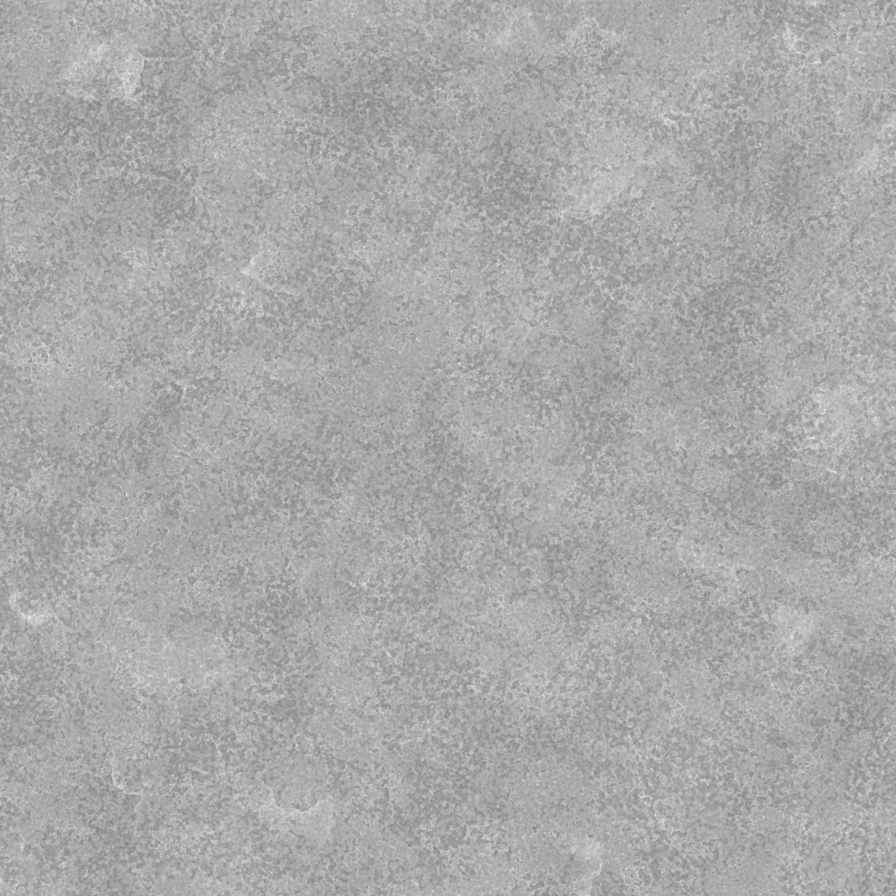
Write a Shadertoy shader that draws this texture.

```glsl
const float BASE_GREY = 0.668;
const float CLOUD_SCALE = 6.0;
const float CLOUD_STRENGTH = 0.045;
const float COVER_SCALE = 8.0;
const float COVER_DETAIL_SCALE = 34.0;
const float COVER_BIAS = -0.03;
const float COVER_LIMIT = 0.20;
const float PIT_SCALE = 138.0;
const float PIT_DEPTH = 0.060;
const float RIM_WIDTH = 0.10;
const float RIM_LIGHT = 0.072;
const float CRATER_SCALE = 31.0;
const float CRATER_LIGHT = 0.065;
const float FLECK_SCALE = 150.0;
const float FLECK_LIGHT = 0.06;
const float WISP_SCALE = 3.2;
const float WISP_LIGHT = 0.12;
const float GRAIN_SCALE = 241.0;
const float GRAIN_STRENGTH = 0.085;

// Integer hash giving a unit gradient for each lattice cell
vec2 cellGradient(vec2 cell) {
    uvec2 q = uvec2(ivec2(cell) + 32768);
    uint h = q.x * 1597334677u ^ q.y * 3812015801u;
    h = (h ^ (h >> 16)) * 2246822519u;
    h = (h ^ (h >> 13)) * 3266489917u;
    h ^= h >> 16;
    float angle = float(h & 65535u) * 6.2831853 / 65536.0;
    return vec2(cos(angle), sin(angle));
}

float gradientNoise(vec2 p) {
    vec2 cell = floor(p);
    vec2 f = p - cell;
    vec2 u = f * f * f * (f * (f * 6.0 - 15.0) + 10.0);
    vec2 e = vec2(1.0, 0.0);
    float a = dot(cellGradient(cell), f);
    float b = dot(cellGradient(cell + e.xy), f - e.xy);
    float c = dot(cellGradient(cell + e.yx), f - e.yx);
    float d = dot(cellGradient(cell + e.xx), f - e.xx);
    return mix(mix(a, b, u.x), mix(c, d, u.x), u.y);
}

float fbm(vec2 p, int octaves) {
    const mat2 turn = mat2(1.6, 1.2, -1.2, 1.6);
    float sum = 0.0;
    float amplitude = 1.0;
    p = mat2(0.91, 0.42, -0.42, 0.91) * p;
    for (int i = 0; i < octaves; i++) {
        sum += amplitude * gradientNoise(p);
        p = turn * p + 17.3;
        amplitude *= 0.5;
    }
    return sum;
}

float band(float x, float width) {
    return exp(-x * x / (width * width));
}

// Sparse pale crests: sharp on one side, fading out on the other
float wisps(vec2 p) {
    vec2 warp = vec2(fbm(p * 6.0 + 3.1, 5), fbm(p * 6.0 + 41.7, 5));
    float crest = fbm(p * WISP_SCALE + 0.45 * warp + 8.4, 5);
    float slope = smoothstep(-0.03, 0.015, crest) * exp(-max(crest, 0.0) * 13.0);
    float patches = smoothstep(0.0, 0.45, fbm(p * 5.0 + 63.2, 5));
    return slope * patches;
}

void mainImage(out vec4 fragColor, in vec2 fragCoord) {
    vec2 p = fragCoord / min(iResolution.x, iResolution.y);

    // Soft tonal clouds
    float cloud = fbm(p * CLOUD_SCALE + 5.7, 6);
    float wisp = wisps(p);

    // Worn regions, in clumps of several sizes, broken into small rimmed pits
    float cover = 0.6 * fbm(p * COVER_SCALE + 29.3, 3)
                + 0.65 * fbm(p * COVER_DETAIL_SCALE + 95.2, 2)
                + COVER_BIAS - 0.35 * wisp;
    float pitField = fbm(p * PIT_SCALE + 11.9, 2) + min(cover, COVER_LIMIT);
    float pit = smoothstep(-0.08, 0.26, pitField);
    float rim = band(pitField + 0.12, RIM_WIDTH);
    rim *= smoothstep(-0.3, 0.35, fbm(p * 26.0 + 71.3, 3));

    // Larger ragged outlines, present only in places
    float craterField = fbm(p * CRATER_SCALE + 53.6, 4);
    float crater = band(craterField - 0.33, 0.06);
    crater *= smoothstep(-0.15, 0.3, fbm(p * 9.0 + 87.1, 3));
    float craterFloor = smoothstep(0.36, 0.48, craterField);

    // Pale flecks gathered in loose drifts
    float drift = fbm(p * 13.0 + 37.4, 4);
    float fleck = smoothstep(0.22, 0.5, fbm(p * FLECK_SCALE + 19.8, 2) + 0.4 * drift);

    // Fine grain from two turned layers
    float grain = gradientNoise(p * GRAIN_SCALE + 0.37)
                + 0.8 * gradientNoise(mat2(0.8, 0.6, -0.6, 0.8) * p * GRAIN_SCALE * 1.4);

    float grey = BASE_GREY + CLOUD_STRENGTH * cloud;
    grey += RIM_LIGHT * rim - PIT_DEPTH * pit;
    grey += CRATER_LIGHT * crater - 0.02 * craterFloor;
    grey += FLECK_LIGHT * fleck + WISP_LIGHT * wisp;
    grey += GRAIN_STRENGTH * grain * mix(0.85, 1.1, pit);

    fragColor = vec4(vec3(clamp(grey, 0.0, 1.0)), 1.0);
}
```
